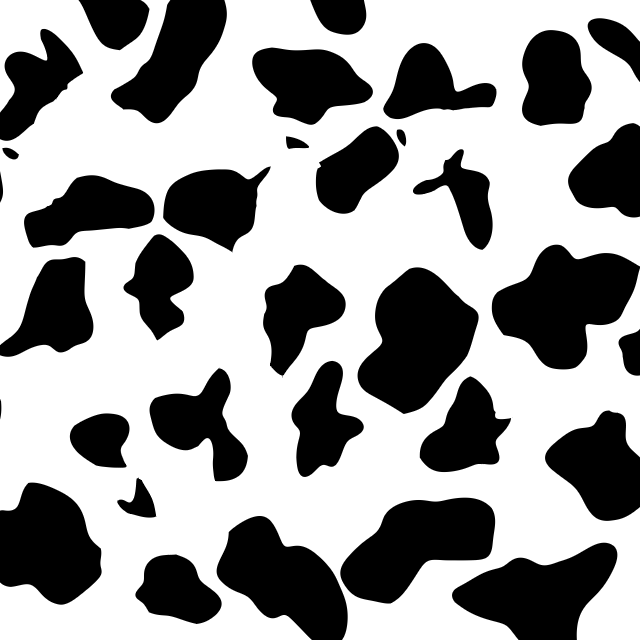
Reproduce this pattern procedurally as a Shadertoy shader.

```glsl
// Cowhide: solid black, softly lobed patches on white.
// Each staggered grid cell owns a bent capsule with a wavy outline; the two
// nearest patches are compared so that a white channel stays between them.

#define CELLS 5.0        // patches across the canvas
#define JITTER 0.62      // scatter of the patch centres, in cells
#define RADIUS_MIN 0.23  // thinnest patch, in cells
#define RADIUS_MAX 0.42  // thickest patch
#define STRETCH 0.44     // largest half length of a patch core
#define LOBES 0.075      // height of the outline lobes
#define BEND 0.36        // large scale distortion
#define RIPPLE 0.26      // medium scale bumps and waists
#define CHANNEL 0.27     // white gap between neighbours
#define ROUNDING 0.12    // softness of the corners at channels
#define SEED 17.0

const float TAU = 6.28318;
const vec3 HIDE_WHITE = vec3(1.0);
const vec3 PATCH_BLACK = vec3(0.0);

vec2 hash2(vec2 p) {
    vec3 q = fract(vec3(p.xyx + SEED) * vec3(0.1031, 0.1030, 0.0973));
    q += dot(q, q.yzx + 33.33);
    return fract((q.xx + q.yz) * q.zy);
}

// Two independent channels of smooth value noise in 0..1
vec2 noise2(vec2 p) {
    vec2 cell = floor(p), f = fract(p);
    f = f * f * f * (f * (f * 6.0 - 15.0) + 10.0);
    vec2 low = mix(hash2(cell), hash2(cell + vec2(1, 0)), f.x);
    vec2 high = mix(hash2(cell + vec2(0, 1)), hash2(cell + vec2(1, 1)), f.x);
    return mix(low, high, f.y);
}

float smoothMax(float a, float b, float k) {
    float h = max(k - abs(a - b), 0.0) / k;
    return max(a, b) + h * h * k * 0.25;
}

// Signed distance to the patch of one cell, negative inside
float patchDistance(vec2 p, vec2 id) {
    vec2 place = hash2(id), form = hash2(id + 57.0), phase = TAU * hash2(id + 113.0);
    vec2 centre = id + 0.5 + JITTER * (place - 0.5);
    centre.x += 0.5 * mod(id.y, 2.0) - 0.25;

    // Capsule core in a random direction
    float angle = TAU * form.x;
    vec2 q = mat2(cos(angle), -sin(angle), sin(angle), cos(angle)) * (p - centre);
    float around = atan(q.y, q.x);
    float fade = smoothstep(0.0, 0.25, length(q));
    float halfLength = STRETCH * fract(form.y * 7.0 + place.x);
    q.x -= clamp(q.x, -halfLength, halfLength);

    // Lobed outline
    float lobes = sin(3.0 * around + phase.x) + 0.7 * sin(5.0 * around + phase.y);
    return length(q) - mix(RADIUS_MIN, RADIUS_MAX, form.y) - LOBES * fade * lobes;
}

float hideDistance(vec2 p) {
    vec2 bent = p + BEND * (noise2(p * 1.1) - 0.5);
    vec2 home = floor(bent);
    float nearest = 1e3, second = 1e3;
    for (int y = -2; y <= 2; y++) {
        for (int x = -2; x <= 2; x++) {
            float d = patchDistance(bent, home + vec2(x, y));
            second = min(second, max(nearest, d));
            nearest = min(nearest, d);
        }
    }
    // Keep a channel open, then ripple every edge
    float gap = 0.5 * (CHANNEL - (second - nearest));
    float d = smoothMax(nearest, gap, ROUNDING);
    return d + RIPPLE * (noise2(p * 2.3 + 40.0).x - 0.5);
}

void mainImage(out vec4 fragColor, in vec2 fragCoord) {
    vec2 p = CELLS * fragCoord / min(iResolution.x, iResolution.y);
    float d = hideDistance(p);

    // Edge one pixel wide, from the local slope of the distance
    float slope = max(length(vec2(dFdx(d), dFdy(d))), 1e-5);
    float ink = clamp(0.5 - d / slope, 0.0, 1.0);
    fragColor = vec4(mix(HIDE_WHITE, PATCH_BLACK, ink), 1.0);
}
```
